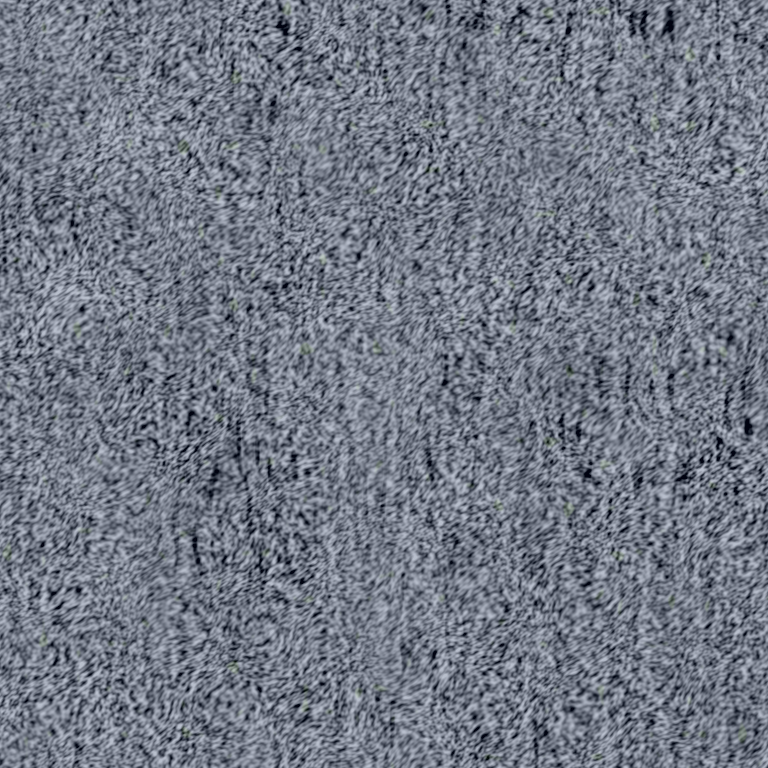
Reproduce this texture procedurally as a three.js fragment shader.

```glsl
// Draws rough blue-grey stone with slanted fine grain and broken vertical grooves.
varying vec2 vUv;

const vec3 COOL_TINT = vec3(-0.025, 0.0, 0.054);
const vec3 LICHEN_TINT = vec3(0.012, 0.035, -0.045);
const float MID_TONE = 0.492;

// Random unit gradient for a lattice corner.
vec2 cornerGradient(vec2 cell, float seed) {
  vec3 h = fract(vec3(cell.xyx) * vec3(0.1031, 0.1030, 0.0973) + seed * 0.137);
  h += dot(h, h.yzx + 33.33);
  float angle = 6.28318 * fract((h.x + h.y) * h.z);
  return vec2(cos(angle), sin(angle));
}

// Gradient noise, centred on zero.
float gradientNoise(vec2 p, float seed) {
  vec2 cell = floor(p);
  vec2 f = fract(p);
  vec2 fade = f * f * f * (f * (f * 6.0 - 15.0) + 10.0);
  vec2 e = vec2(1.0, 0.0);
  float a = dot(cornerGradient(cell, seed), f);
  float b = dot(cornerGradient(cell + e.xy, seed), f - e.xy);
  float c = dot(cornerGradient(cell + e.yx, seed), f - e.yx);
  float d = dot(cornerGradient(cell + e.xx, seed), f - e.xx);
  return mix(mix(a, b, fade.x), mix(c, d, fade.x), fade.y);
}

// Noise stretched along a direction; frequency is (across, along).
float directedGrain(vec2 p, float angle, vec2 frequency, float seed) {
  vec2 along = vec2(cos(angle), sin(angle));
  vec2 across = vec2(along.y, -along.x);
  return gradientNoise(vec2(dot(p, across), dot(p, along)) * frequency, seed);
}

// Narrow dark vertical cuts, gathered in patches.
float grooves(vec2 p, float seed) {
  float patches = smoothstep(-0.12, 0.4, gradientNoise(p * vec2(5.0, 3.5), seed));
  float cuts = gradientNoise(p * vec2(85.0, 17.0), seed + 1.0);
  return patches * smoothstep(0.12, 0.48, cuts);
}

// Height of the grain in standard deviations.
float grainRelief(vec2 p) {
  float coarse = directedGrain(p, 0.98, vec2(125.0, 68.0), 1.0);
  float fine = directedGrain(p, 0.62, vec2(225.0, 145.0), 2.0);
  float ridges = gradientNoise(p * vec2(72.0, 9.0), 3.0);
  float roughness = 1.0 + 0.45 * gradientNoise(p * 7.0, 4.0);
  return roughness * (2.8 * coarse + 3.4 * fine) + 1.2 * ridges;
}

// Skewed tone curve: deep shadows, compressed highlights.
float stoneTone(float relief) {
  float z = clamp(relief, -3.0, 2.8);
  return MID_TONE + 0.125 * z - 0.012 * z * z;
}

void main() {
  // Bend the grain a little so its direction wanders.
  vec2 bend = vec2(gradientNoise(vUv * 13.0, 5.0), gradientNoise(vUv * 13.0, 6.0));
  vec2 p = vUv + 0.014 * bend;

  float relief = grainRelief(p);
  relief -= 2.0 * grooves(vUv + 0.003 * bend, 7.0);
  relief += 0.5 * gradientNoise(vUv * vec2(5.0, 3.0), 9.0);

  // Faint green-yellow flecks.
  float lichen = smoothstep(0.40, 0.52, gradientNoise(vUv * vec2(44.0, 34.0), 10.0));

  vec3 color = vec3(stoneTone(relief)) + COOL_TINT + LICHEN_TINT * lichen;
  gl_FragColor = vec4(clamp(color, 0.0, 1.0), 1.0);
}
```
